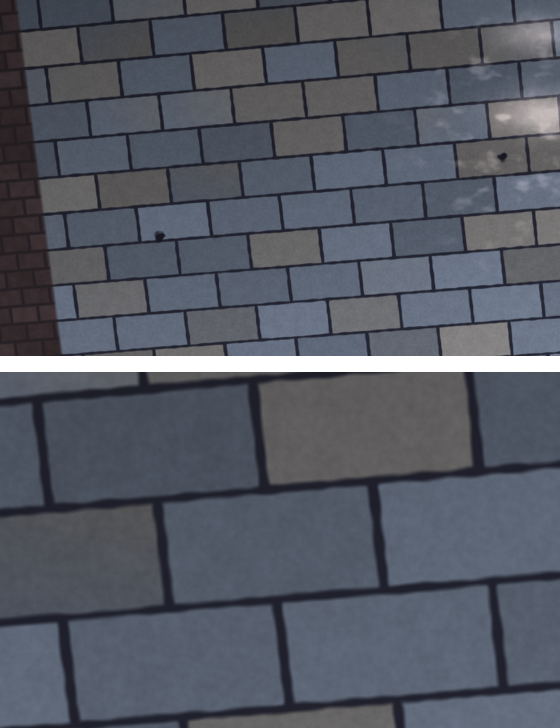
Top: the whole. Bottom: its middle third, enlarged.
This texture is drawn by a WebGL 2 fragment shader. Its source:

```glsl
#version 300 es
precision highp float;
// Weathered paving in running bond, seen at a slight angle beside a dark strip.
// A curved row/column mapping gives each block an id; hashes tint the blocks,
// gradient noise adds grain, and soft glows put dappled sun at the upper right.

uniform vec2 u_resolution;
out vec4 outColor;

const vec3 COOL_STONE = vec3(0.355, 0.390, 0.450);
const vec3 WARM_STONE = vec3(0.420, 0.408, 0.400);
const vec3 JOINT = vec3(0.125, 0.130, 0.175);
const vec3 STRIP_BRICK = vec3(0.205, 0.165, 0.175);
const vec3 STRIP_JOINT = vec3(0.135, 0.115, 0.130);
const vec3 SUNLIGHT = vec3(0.80, 0.765, 0.765);
const vec3 DEBRIS = vec3(0.09, 0.09, 0.13);
const float EDGE_COLUMN = -3.79;

float hash(vec2 p) {
  vec3 q = fract(p.xyx * vec3(0.1031, 0.1030, 0.0973));
  q += dot(q, q.yzx + 33.33);
  return fract((q.x + q.y) * q.z);
}

vec2 gradient(vec2 cell) {
  float angle = 6.2832 * hash(cell);
  return vec2(cos(angle), sin(angle));
}

float gradientNoise(vec2 p) {
  vec2 i = floor(p), f = fract(p);
  vec2 w = f * f * f * (f * (f * 6.0 - 15.0) + 10.0);
  vec2 e = vec2(0.0, 1.0);
  float low = mix(dot(gradient(i), f), dot(gradient(i + e.yx), f - e.yx), w.x);
  float high = mix(dot(gradient(i + e), f - e), dot(gradient(i + 1.0), f - 1.0), w.x);
  return mix(low, high, w.y);
}

float fbm(vec2 p) {
  float sum = 0.0, amplitude = 0.6;
  for (int i = 0; i < 3; i++) {
    sum += amplitude * gradientNoise(p);
    p = p * 2.03 + 17.3;
    amplitude *= 0.55;
  }
  return sum;
}

float glow(vec2 p, vec2 center, vec2 size) {
  vec2 d = (p - center) / size;
  return exp(-dot(d, d));
}

// Canvas point to (column, row): rows tilt and tighten towards the bottom.
vec2 pavingCoords(vec2 p) {
  float d = p.x - 4.2;
  float a = p.y - 1.105 + 0.0905 * d;
  float b = 0.517 + 0.0018 * d;
  float row = 2.0 * a / (b + sqrt(b * b - 0.0088 * a));
  return vec2((p.x - 4.15 - 0.056 * row) / (0.988 - 0.002 * row), row);
}

// Shift every other row by half a block.
vec2 runningBond(vec2 grid) {
  return grid + vec2(0.5 * mod(floor(grid.y), 2.0), 0.0);
}

// Distance to the nearest joint, x across and y down, for a given block size.
vec2 jointDistance(vec2 grid, vec2 size) {
  vec2 f = fract(grid);
  return min(f, 1.0 - f) * size;
}

vec3 stonePaving(vec2 p, vec2 grid) {
  vec2 bond = runningBond(grid);
  vec2 id = floor(bond);
  float warmBias = 0.45 * glow(p, vec2(3.8, 1.3), vec2(2.2, 1.2));
  float warmth = smoothstep(0.55, 0.85, hash(id + 40.0) + warmBias);
  float tone = mix(0.87, 1.10, hash(id + 71.0));
  float grain = 0.08 * fbm(p * 7.0 + id * 3.1) + 0.09 * fbm(p * 24.0);
  vec3 stone = mix(COOL_STONE, WARM_STONE, warmth * 0.9) * (tone + grain);
  vec2 d = jointDistance(bond, vec2(0.98, 0.50)) + 0.012 * gradientNoise(p * 9.0);
  float face = smoothstep(0.009, 0.036, d.x) * smoothstep(0.004, 0.032, d.y);
  return mix(JOINT, stone, face);
}

vec3 darkStrip(vec2 p, vec2 grid) {
  vec2 bond = runningBond(grid * vec2(2.6, 2.0));
  vec2 d = jointDistance(bond, vec2(0.38, 0.25));
  float face = smoothstep(0.0, 0.04, min(d.x, d.y));
  float tone = mix(0.85, 1.12, hash(floor(bond) + 9.0)) + 0.2 * fbm(p * 8.0);
  return mix(STRIP_JOINT, STRIP_BRICK * tone, face);
}

float dappledSun(vec2 p) {
  vec2 bent = p + 0.16 * vec2(fbm(p * 3.0), fbm(p * 3.0 + 31.0));
  float patches = glow(bent, vec2(7.5, 1.55), vec2(0.62, 0.27))
    + 0.7 * glow(bent, vec2(7.45, 0.45), vec2(0.5, 0.22));
  float reach = glow(p, vec2(7.0, 1.8), vec2(1.1, 1.5));
  float flecks = smoothstep(0.05, 0.42, fbm(p * vec2(2.2, 3.4) + 5.0));
  return clamp(patches + 0.6 * reach * flecks, 0.0, 1.0);
}

float speck(vec2 p, vec2 center, float radius) {
  float d = length(p - center) + 0.04 * gradientNoise(p * 14.0);
  return 1.0 - smoothstep(radius * 0.6, radius * 1.3, d);
}

void main() {
  // The canvas is 7.68 units wide, about one block per unit; y runs downwards.
  vec2 p = vec2(gl_FragCoord.x, u_resolution.y - gl_FragCoord.y) * 7.68 / u_resolution.x;
  vec2 grid = pavingCoords(p);
  float shade = 0.71 + 0.065 * p.y + 0.02 * p.x;
  vec3 paving = stonePaving(p, grid) * shade;
  paving = mix(paving, SUNLIGHT * (0.55 + paving * 1.1), 0.9 * dappledSun(p));
  float debris = max(speck(p, vec2(2.19, 3.25), 0.07), speck(p, vec2(6.9, 2.15), 0.065));
  paving = mix(paving, DEBRIS, debris);
  vec3 strip = darkStrip(p, grid) * (0.85 + 0.05 * p.y);
  float inside = smoothstep(-0.03, 0.03, grid.x - EDGE_COLUMN);
  outColor = vec4(mix(strip, paving, inside), 1.0);
}
```
